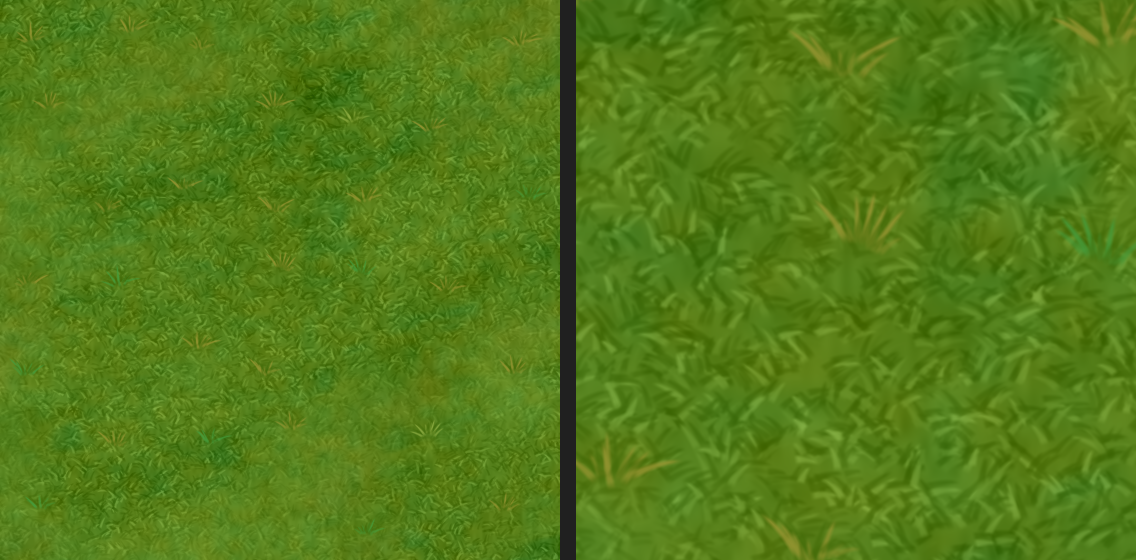
Left: the whole. Right: its middle third, enlarged.
Give the GLSL for this texture, as a WebGL 1 fragment shader.

```glsl
precision highp float;
// Painted meadow seen from above: streaky mottled turf under many layers of
// curved grass blades with shaded sides, crisper in lush drifts, plus sparse
// fanned tufts in straw, pale and blue-green tints.
uniform vec2 u_resolution;

const vec3 DARK_GRASS  = vec3(0.255, 0.415, 0.025);
const vec3 LIGHT_GRASS = vec3(0.465, 0.630, 0.215);
const vec3 TEAL        = vec3(0.230, 0.490, 0.160);
const vec3 OLIVE       = vec3(0.425, 0.495, 0.115);
const vec3 STRAW_TUFT  = vec3(0.580, 0.580, 0.190);
const vec3 PALE_TUFT   = vec3(0.580, 0.700, 0.280);
const vec3 TEAL_TUFT   = vec3(0.270, 0.610, 0.230);

const float BASE_TONE   = 0.48;
const float SHADOW_TONE = 0.06;
const float LIT_LOW     = 0.14;
const float LIT_HIGH    = 1.18;
const float BARE_STRENGTH = 0.34;  // blade opacity on bare turf
const float LUSH_STRENGTH = 0.78;  // blade opacity in lush drifts
const float SOFTNESS    = 0.0014;  // edge blur of a blade
const float BLADE_WIDTH = 0.0023;  // half width at the root
const float BLADE_CELLS = 27.0;    // blades across the canvas, first layer
const float LAYER_STEP  = 2.6;     // extra blades across per layer
const float TUFT_CELLS  = 7.0;
const float TUFT_SHARE  = 0.55;
const float TUFT_LENGTH = 0.036;

float hash(vec2 p) {
  return fract(sin(dot(p, vec2(127.1, 311.7))) * 43758.5453);
}

vec2 hash2(vec2 p) {
  return vec2(hash(p), hash(p + 57.3));
}

float noise(vec2 p) {
  vec2 i = floor(p), f = fract(p);
  f = f * f * (3.0 - 2.0 * f);
  return mix(mix(hash(i), hash(i + vec2(1.0, 0.0)), f.x),
             mix(hash(i + vec2(0.0, 1.0)), hash(i + 1.0), f.x), f.y);
}

float fbm(vec2 p) {
  return 0.55 * noise(p) + 0.29 * noise(p * 2.1 + 7.7) + 0.16 * noise(p * 4.3 + 19.1);
}

// Tapered, bent blade rooted at the origin: x = lit body, y = shadow beside it.
vec2 blade(vec2 q, float angle, float len, float bend, float width) {
  vec2 dir = vec2(sin(angle), cos(angle));
  float t = dot(q, dir) / len;
  float slope = 2.0 * bend * t / len;
  float d = (dot(q, vec2(dir.y, -dir.x)) - bend * t * t) / sqrt(1.0 + slope * slope);
  float w = width * (1.0 - 0.7 * clamp(t, 0.0, 1.0));
  float ends = smoothstep(0.0, 0.25, t) * (1.0 - smoothstep(0.75, 1.0, t));
  vec2 dist = abs(vec2(d, d + sign(bend) * 2.0 * width)) - w;
  return ends * (1.0 - smoothstep(-SOFTNESS, SOFTNESS, dist));
}

// Lays one jittered grid of blades over the tone of the turf.
float bladeLayer(float tone, vec2 uv, float cells, float seed, float strength) {
  vec2 home = floor(uv * cells);
  for (int j = 1; j >= -1; j--) {
    for (int i = -1; i <= 1; i++) {
      vec2 cell = home + vec2(float(i), float(j));
      vec2 key = cell + seed * 13.7;
      vec2 root = (cell + hash2(key)) / cells;
      vec2 form = hash2(key + 23.1);
      float angle = (form.x - 0.38) * 2.4;
      float len = mix(0.5, 0.88, form.y) / cells;
      float bend = sign(angle) * len * mix(0.1, 0.45, hash(key + 5.9));
      vec2 m = blade(uv - root, angle, len, bend, BLADE_WIDTH);
      float lit = mix(LIT_LOW, LIT_HIGH, hash(key + 41.3));
      tone = mix(tone, SHADOW_TONE, m.y * strength * 0.8);
      tone = mix(tone, lit, m.x * strength);
    }
  }
  return tone;
}

// One optional, ragged fan of blades per large cell, kept inside that cell.
vec3 addTuft(vec3 color, vec2 uv) {
  vec2 cell = floor(uv * TUFT_CELLS);
  vec2 root = (cell + 0.3 + 0.36 * hash2(cell + 3.3)) / TUFT_CELLS;
  float present = step(hash(cell + 71.9), TUFT_SHARE);
  float kind = hash(cell + 11.7);
  vec3 tint = kind < 0.4 ? STRAW_TUFT : (kind < 0.65 ? PALE_TUFT : TEAL_TUFT);
  vec2 q = uv - root;
  vec2 h = (q - vec2(0.0, 0.010)) / vec2(0.030, 0.020);
  color = mix(color, mix(DARK_GRASS, tint, 0.3), 0.35 * present * exp(-dot(h, h)));
  for (int i = 0; i < 7; i++) {
    float k = float(i);
    vec2 r = hash2(cell + k * 3.17 + 0.5);
    float spread = (k - 3.0) / 3.0;
    float angle = spread * 0.75 + (r.y - 0.4) * 0.6;
    float len = TUFT_LENGTH * mix(0.45, 1.0, r.x);
    vec2 base = vec2(spread * 0.009, (r.y - 0.5) * 0.010);
    vec2 m = blade(q - base, angle, len, (spread + 0.1) * len * 0.25, BLADE_WIDTH);
    color = mix(color, DARK_GRASS, m.y * present * 0.5);
    color = mix(color, tint, m.x * present * mix(0.35, 0.85, r.x));
  }
  return color;
}

void main() {
  vec2 uv = gl_FragCoord.xy / min(u_resolution.x, u_resolution.y);

  // Broad drifts, tilted gently upward to the right
  vec2 drift = vec2(uv.x * 3.2, uv.y * 6.0 - uv.x * 1.3);
  float lush = smoothstep(0.34, 0.62, fbm(drift + 4.2));
  float broad = 0.42 * (fbm(drift * 1.7 + 31.0) - 0.5) - 0.10 * lush;

  // Overlapping blades, fainter on bare turf and crisp in lush drifts
  float tone = BASE_TONE;
  for (int i = 0; i < 8; i++) {
    float k = float(i);
    tone = bladeLayer(tone, uv, BLADE_CELLS + LAYER_STEP * k, k + 1.0,
                      mix(BARE_STRENGTH, LUSH_STRENGTH, lush));
  }
  // Upright streaks and soft clumps over everything
  tone += broad + 0.26 * (noise(uv * vec2(170.0, 75.0)) - 0.5);
  tone += 0.20 * (noise(uv * vec2(34.0, 46.0) + 9.0) - 0.5);
  vec3 color = mix(DARK_GRASS, LIGHT_GRASS, tone);

  // Blue-green and olive stains keep the blade shading
  float teal = smoothstep(0.54, 0.84, fbm(drift * 2.6 + 63.0));
  float olive = smoothstep(0.50, 0.78, fbm(drift * 1.5 + 87.0)) * (1.0 - lush);
  color = mix(color, TEAL + 0.25 * (tone - BASE_TONE), 0.45 * teal);
  color = mix(color, OLIVE + 0.20 * (tone - BASE_TONE), 0.35 * olive);
  color += vec3(-0.05, 0.01, 0.04) * (noise(uv * 38.0 + 5.0) - 0.5);

  gl_FragColor = vec4(addTuft(color, uv), 1.0);
}
```
